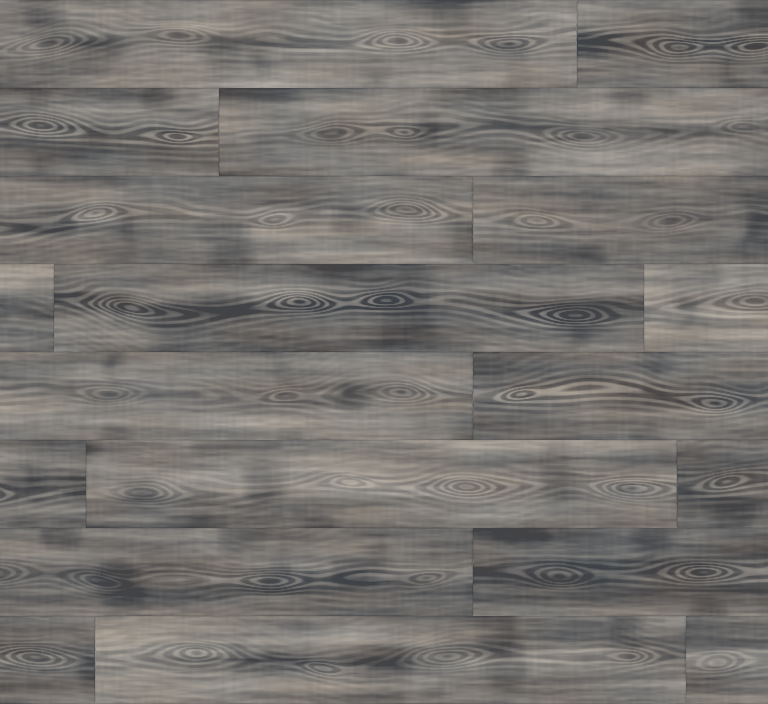
Reproduce this texture procedurally as a WebGL 2 fragment shader.

```glsl
#version 300 es
precision highp float;
// Weathered grey pine floor: eight rows of long planks with staggered joints.

#define ROWS 8.0          // plank rows down the canvas
#define PLANK 6.71        // plank length, in row heights
#define RINGS 13.0        // growth rings per row height
#define SWELL 4.5         // how far the rings wander along the plank
#define KNOTS 4           // knots per plank
#define FIBRE 24.0        // fine fibres per row height
#define SEAM 0.02         // seam width, in row heights
#define SEAM_DEPTH 0.13   // seam darkening
#define STAIN 0.24        // darkening of smudges

uniform vec2 u_resolution;
out vec4 outColor;

const vec3 DARK = vec3(0.26, 0.262, 0.272);
const vec3 PALE = vec3(0.70, 0.67, 0.63);

// Per row, bottom to top: joint position, tone left of it, tone right of it.
const vec3 LAYOUT[8] = vec3[8](
  vec3(1.08, 0.46, 0.53), vec3(5.37, 0.45, 0.34),
  vec3(0.98, 0.37, 0.58), vec3(5.37, 0.53, 0.35),
  vec3(0.61, 0.55, 0.39), vec3(5.37, 0.48, 0.51),
  vec3(2.49, 0.37, 0.51), vec3(6.56, 0.56, 0.37));

float hash(vec2 p) {
  vec3 a = fract(p.xyx * 0.1031);
  a += dot(a, a.yzx + 33.33);
  return fract((a.x + a.y) * a.z);
}

float noise(vec2 p) {
  vec2 i = floor(p), f = fract(p);
  f = f * f * (3.0 - 2.0 * f);
  return mix(mix(hash(i), hash(i + vec2(1, 0)), f.x),
             mix(hash(i + vec2(0, 1)), hash(i + vec2(1, 1)), f.x), f.y);
}

// Gaussian falloff in an ellipse of the given radii.
float blob(vec2 p, vec2 radii) {
  p /= radii;
  return exp(-dot(p, p));
}

// Lightness of the wood at q (x along the plank, y across it).
float wood(vec2 q, vec2 seed, float tone) {
  // Wavering heart line that the cathedral figure follows.
  float heart = 0.36 + 0.28 * noise(vec2(q.x * 0.7, 0.5) + seed);
  float sway = noise(q * vec2(2.2, 5.0) + seed) - 0.5;
  float d = q.y - heart + 0.05 * sway;

  // Knots pull the rings into eyes; loose smudges lie anywhere.
  float eyes = 0.0, cores = 0.0, smudges = 0.0;
  for (int k = 0; k < KNOTS; k++) {
    vec2 id = seed + vec2(float(k) * 7.0, 3.0);
    float slot = PLANK / float(KNOTS);
    vec2 knot = vec2(q.x - (float(k) + 0.2 + 0.6 * hash(id)) * slot,
                     d - 0.12 * (hash(id + 5.0) - 0.5));
    float size = 0.5 + 0.6 * hash(id + 11.0);
    eyes += size * blob(knot, vec2(0.34, 0.13) * size);
    cores += size * blob(knot, vec2(0.11, 0.05) * size);
    vec2 spot = vec2(q.x - (float(k) + hash(id + 17.0)) * slot,
                     q.y - hash(id + 23.0));
    spot += 0.16 * vec2(sway, noise(q * 6.0 + id) - 0.5);
    smudges += hash(id + 29.0) * blob(spot, vec2(0.13, 0.17));
  }

  // Growth rings as contours, strongest near the heart.
  float ring = RINGS * sqrt(d * d + 0.0012) - 3.2 * eyes + 0.7 * sway
             - SWELL * noise(vec2(q.x * 0.9, 9.5) + seed);
  float line = smoothstep(-0.7, 0.95, cos(6.2832 * ring)) - 0.45;
  line *= 1.0 - smoothstep(0.3, 0.75, fwidth(ring));
  float figure = exp(-d * d / 0.026);
  float contrast = mix(0.34, 0.2, smoothstep(0.36, 0.54, tone));
  contrast *= 0.5 + noise(vec2(q.x * 1.1, 21.5) + seed);

  // Broad bands, streaks, fine fibres and faint cross marks.
  float level = tone + 0.035;
  level += 0.46 * (noise(q * vec2(0.4, 4.0) + seed) - 0.5);
  level += 0.26 * (noise(q * vec2(0.9, 10.0) + seed + 31.0) - 0.5);
  level += 0.25 * (noise(vec2(q.x * 1.6, (q.y + 0.03 * sway) * FIBRE) + seed) - 0.5);
  level += 0.13 * (noise(q * vec2(7.0, FIBRE * 1.9) + seed) - 0.5);
  level += 0.06 * (noise(q * vec2(24.0, 5.0) + seed) - 0.5);
  level += line * contrast * (0.16 + figure);
  level -= 0.14 * exp(-d * d / 0.012) * noise(vec2(q.x * 0.8, 40.5) + seed);
  level -= 0.16 * cores + STAIN * smudges;
  level -= STAIN * smoothstep(0.66, 0.95, noise(q * vec2(1.5, 2.2) + seed + 57.0));
  return level;
}

void main() {
  vec2 p = gl_FragCoord.xy / u_resolution.y * ROWS;
  float row = floor(p.y);
  vec3 plan = LAYOUT[int(mod(row, 8.0))];

  // Local plank coordinates and a random offset for each plank.
  float along = p.x - plan.x;
  float index = floor(along / PLANK);
  vec2 q = vec2(along - index * PLANK, p.y - row);
  float tone = mod(index, 2.0) < 0.5 ? plan.z : plan.y;
  vec2 id = vec2(index + 4.0, row + 2.0);
  vec2 seed = floor(vec2(hash(id), hash(id + 61.0)) * 190.0) + 10.0;

  float level = wood(q, seed, tone);

  // Thin dark seams between planks.
  vec2 edge = min(q, vec2(PLANK, 1.0) - q);
  level -= SEAM_DEPTH * (1.0 - smoothstep(0.0, SEAM, min(edge.x, edge.y)));

  // Warm and cool drift over the grey.
  float drift = noise(q * vec2(1.3, 5.0) + seed + 83.0) - 0.5;
  vec3 color = mix(DARK, PALE, clamp(level, 0.0, 1.0));
  color += drift * vec3(0.025, 0.0, -0.02);
  outColor = vec4(color, 1.0);
}
```
